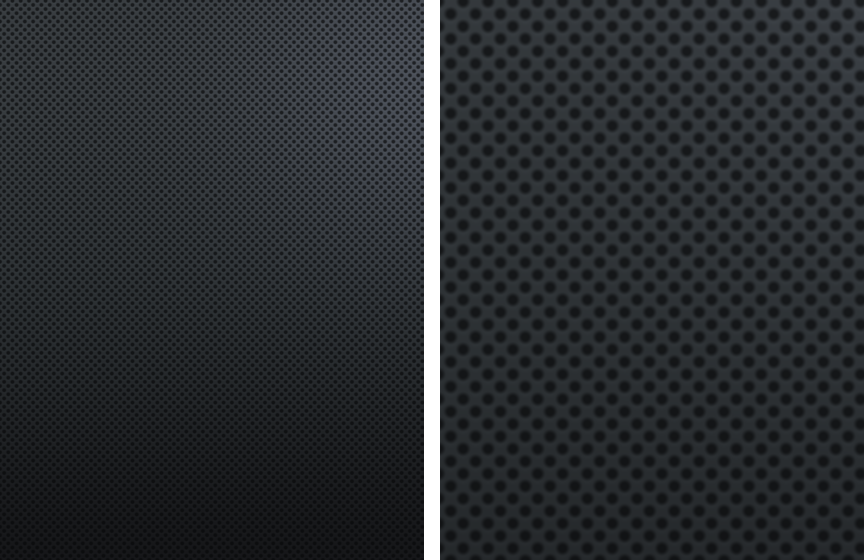
Left, the full canvas; right, a detail of the centre.
Write a WebGL 1 fragment shader that draws this pattern.

```glsl
precision highp float;

uniform vec2 u_resolution;

// Distance to the nearest centre of one rectangular lattice of holes
float latticeDistance(vec2 p, vec2 period, vec2 shift) {
  vec2 cell = fract(p / period + shift) - 0.5;
  return length(cell * period);
}

// Distance to the nearest hole: two lattices offset by half a cell
float holeDistance(vec2 p, vec2 period) {
  return min(latticeDistance(p, period, vec2(0.0)),
             latticeDistance(p, period, vec2(0.5)));
}

float softDisc(float dist, float radius, float blur) {
  return 1.0 - smoothstep(radius - blur, radius + blur, dist);
}

// Vertical falloff from steel grey to near black
vec3 sheetColor(float height) {
  vec3 black = vec3(0.082, 0.085, 0.094);
  vec3 slate = vec3(0.172, 0.190, 0.201);
  vec3 steel = vec3(0.218, 0.236, 0.250);
  vec3 lower = mix(black, slate, smoothstep(-0.05, 0.56, height));
  return mix(lower, steel, smoothstep(0.38, 0.92, height));
}

// Cool light falling on the sheet from one side
vec3 sideGlow(vec2 p, vec2 center, vec2 reach) {
  vec2 d = (p - center) / reach;
  return vec3(0.080, 0.082, 0.102) * exp(-dot(d, d));
}

void main() {
  vec2 p = gl_FragCoord.xy / u_resolution.y;
  float aspect = u_resolution.x / u_resolution.y;
  float pixel = 1.0 / u_resolution.y;

  // Perforation layout: a square grid turned by 45 degrees
  vec2 period = vec2(aspect / 51.2, 1.0 / 67.6);
  float radius = 0.225 * period.y;
  float blur = max(0.85 * pixel, 0.0017);

  // Lit sheet
  vec3 sheet = sheetColor(p.y);
  sheet += sideGlow(p, vec2(aspect * 1.02, 0.83), vec2(0.33, 0.32));

  // Faint light on the lower lip, then the dark hole
  float lip = softDisc(holeDistance(p + vec2(0.0, 0.16 * period.y), period), radius, blur);
  float hole = softDisc(holeDistance(p, period), radius, blur);
  vec3 holeColor = sheet * 0.34 + vec3(0.018, 0.020, 0.023);
  vec3 color = mix(sheet * (1.0 + 0.08 * lip), holeColor, hole);

  gl_FragColor = vec4(color, 1.0);
}
```
